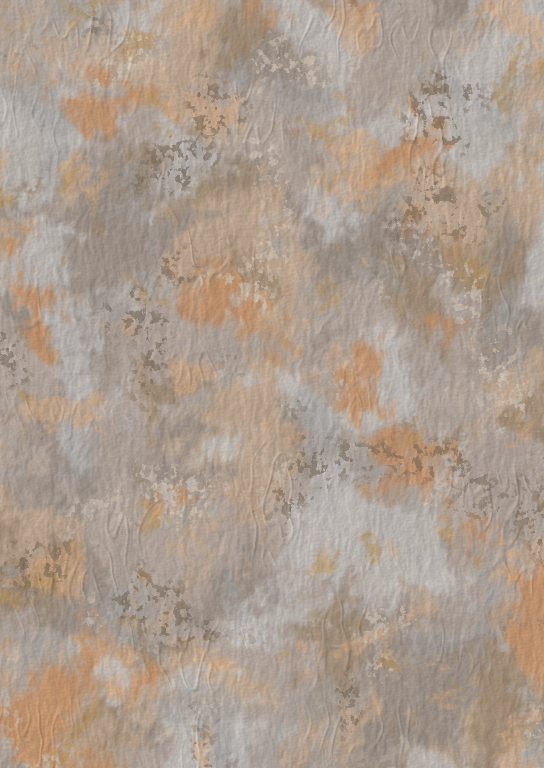
Give the GLSL for this texture, as a WebGL 1 fragment shader.

```glsl
precision highp float;
// Weathered plaster wall: ragged patches of grey, tan, umber and ochre paint
// are layered from warped gradient noise, then broken up by flakes and streaks
// and lit from the upper left over a finely trowelled relief.

uniform vec2 u_resolution;

vec2 gradientAt(vec2 cell) {
  float h = fract(sin(dot(cell, vec2(127.1, 311.7))) * 43758.55);
  return vec2(cos(h * 6.2832), sin(h * 6.2832));
}

float noise(vec2 p) {
  vec2 i = floor(p), f = fract(p);
  vec2 w = f * f * f * (f * (f * 6.0 - 15.0) + 10.0);
  float a = dot(gradientAt(i), f);
  float b = dot(gradientAt(i + vec2(1.0, 0.0)), f - vec2(1.0, 0.0));
  float c = dot(gradientAt(i + vec2(0.0, 1.0)), f - vec2(0.0, 1.0));
  float d = dot(gradientAt(i + 1.0), f - 1.0);
  return mix(mix(a, b, w.x), mix(c, d, w.x), w.y);
}

float fbm(vec2 p) {
  float sum = 0.0, amp = 1.0;
  for (int i = 0; i < 5; i++) {
    sum += amp * noise(p);
    p = mat2(1.6, 1.2, -1.2, 1.6) * p + 7.3;
    amp *= 0.5;
  }
  return sum;
}

// Coverage of one coat of paint, with a softly ragged border
float coat(vec2 p, float level, float grain) {
  return smoothstep(level - 0.13, level + 0.13, fbm(p) + 0.22 * grain);
}

// Surface height: upright trowel marks, fine grit and sparse cracked ridges
float relief(vec2 p) {
  vec2 q = p + 0.012 * vec2(noise(p * 17.0), noise(p * 17.0 + 40.0));
  float marks = noise(q * vec2(70.0, 24.0)) + 0.6 * noise(q * vec2(130.0, 65.0) + 9.0);
  float grit = noise(p * 210.0);
  float ridge = 1.0 - smoothstep(0.0, 0.1, abs(noise(q * vec2(30.0, 11.0) + 21.0)));
  float worn = smoothstep(0.0, 0.4, noise(p * 7.0 + 60.0));
  return marks + 0.35 * grit + 0.9 * ridge * worn;
}

void main() {
  vec2 uv = gl_FragCoord.xy / u_resolution;
  vec2 p = gl_FragCoord.xy / u_resolution.x;
  vec2 fromCentre = uv * 2.0 - 1.0;
  float rim = dot(fromCentre, fromCentre) - 0.67;

  vec2 q = p + 0.07 * vec2(noise(p * 5.0 + 3.0), noise(p * 5.0 + 31.0));
  float grain = fbm(p * vec2(34.0, 26.0) + 5.0);
  float fineGrain = fbm(p * 75.0 + 90.0);

  // Coats of paint, warm ones gathering towards the rim
  vec3 colour = vec3(0.67, 0.62, 0.587);
  colour = mix(colour, vec3(0.59, 0.545, 0.51), 0.9 * coat(q * 3.6 + 11.0, 0.1, grain));
  colour = mix(colour, vec3(0.735, 0.64, 0.55), 0.85 * coat(q * 3.3 + 27.0, 0.17 - 0.06 * rim, grain));
  colour = mix(colour, vec3(0.60, 0.52, 0.435), 0.8 * coat(q * 4.0 + 43.0, 0.26 - 0.08 * rim, grain));
  colour = mix(colour, vec3(0.73, 0.715, 0.705), 0.85 * coat(q * 3.8 + 58.0, 0.19, grain));
  colour = mix(colour, vec3(0.74, 0.55, 0.40), 0.85 * coat(q * 3.4 + 75.0, 0.35 - 0.13 * rim, grain));

  // Thin glazes: bluish grey, peach and ochre
  colour = mix(colour, vec3(0.62, 0.615, 0.61), 0.5 * coat(q * 6.0 + 101.0, 0.3, fineGrain));
  colour = mix(colour, vec3(0.82, 0.64, 0.48), 0.5 * coat(q * 7.0 + 118.0, 0.42 - 0.06 * rim, fineGrain));
  colour = mix(colour, vec3(0.70, 0.55, 0.33), 0.5 * coat(q * 9.0 + 133.0, 0.52 - 0.06 * rim, fineGrain));

  // Flaked spots, clustered: dark undercoat and pale chips
  float darkArea = smoothstep(0.1, 0.5, fbm(q * 4.5 + 150.0));
  float paleArea = smoothstep(0.1, 0.5, fbm(q * 5.0 + 171.0));
  float flake = 0.6 * grain + 0.7 * fineGrain;
  colour = mix(colour, vec3(0.47, 0.41, 0.35), 0.65 * darkArea * smoothstep(0.08, 0.24, flake));
  colour = mix(colour, vec3(0.80, 0.745, 0.69), 0.65 * paleArea * smoothstep(0.08, 0.24, -flake));

  // Cloudy tone and faint vertical streaks
  float streak = noise(p * vec2(55.0, 3.5) + 12.0) + 0.5 * noise(p * vec2(120.0, 7.0));
  colour *= 1.0 + 0.05 * fbm(p * 8.0 + 200.0) + 0.025 * streak + 0.025 * fineGrain;

  // Slanted light across the relief
  vec2 toLight = vec2(-0.0016, 0.0012);
  float slope = relief(p - toLight) - relief(p + toLight);
  colour *= 1.0 + clamp(0.13 * slope, -0.13, 0.1);

  gl_FragColor = vec4(colour, 1.0);
}
```
